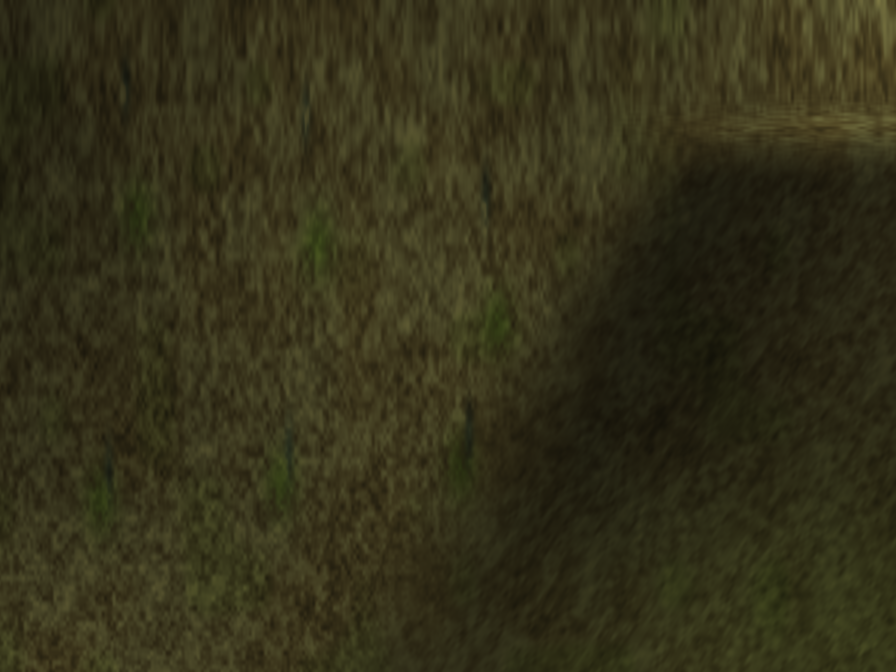
Give the GLSL for this texture, as a Shadertoy shader.

```glsl
// Dry grassy slope with streaked blades, green tufts and a soft shaded mound
float hash(vec2 p) {
    return fract(sin(dot(p, vec2(127.1, 311.7))) * 43758.5453);
}

float noise(vec2 p) {
    vec2 i = floor(p), f = fract(p);
    f = f * f * (3.0 - 2.0 * f);
    return mix(mix(hash(i), hash(i + vec2(1, 0)), f.x),
               mix(hash(i + vec2(0, 1)), hash(i + vec2(1, 1)), f.x), f.y);
}

// Blade grain in roughly -0.5..0.5, with three sizes of streak
float grain(vec2 q) {
    q.x += 0.8 * noise(q * 0.18);
    return 0.48 * noise(q) + 0.32 * noise(q * 1.9 + 17.0)
         + 0.20 * noise(q * 0.43 + 41.0) - 0.5;
}

float blob(vec2 p, vec2 center, vec2 radius) {
    vec2 d = (p - center) / radius;
    return exp(-dot(d, d));
}

void mainImage(out vec4 fragColor, in vec2 fragCoord) {
    vec2 p = fragCoord / iResolution.y;

    // Mound: slanted left flank and a nearly level crest
    float wobble = 0.025 * (noise(p * 14.0) - 0.5);
    float flank = p.x - 0.57 - 0.56 * p.y + wobble;
    float crest = 0.807 - 0.05 * pow(max(1.10 - p.x, 0.0), 2.0) - p.y;
    float softness = mix(0.15, 0.065, smoothstep(0.1, 0.8, p.y));
    float mound = smoothstep(-softness, softness, flank)
                * smoothstep(-0.008, 0.085, crest);

    // Broad light on the open slope
    float slopeLight = 0.205
        + 0.045 * blob(p, vec2(0.60, 0.58), vec2(0.32, 0.42))
        - 0.055 * blob(p, vec2(-0.05, 0.78), vec2(0.30, 0.50))
        + 0.045 * blob(p, vec2(0.08, 0.0), vec2(0.40, 0.18))
        + 0.130 * blob(p, vec2(1.38, 1.0), vec2(0.30, 0.28))
        + 0.060 * blob(p, vec2(1.25, 0.812), vec2(0.20, 0.022));

    // Darkest behind the flank, recovering toward the lower right
    float moundLight = 0.112
        + 0.055 * smoothstep(0.05, 0.55, flank)
        + 0.055 * smoothstep(0.40, 0.0, p.y);
    float light = mix(slopeLight, moundLight, mound);

    // Upright streaks shorten downhill; mound streaks lean right
    float upright = grain(vec2(p.x * 115.0, 75.0 * p.y - 25.0 * p.y * p.y));
    float leaning = grain(mat2(0.84, 0.54, -0.54, 0.84) * p * vec2(1.0)
                          * vec2(105.0, 50.0) + 70.0);
    float sweep = grain(vec2(p.x * 45.0, p.y * 130.0) + 130.0);
    float rim = blob(p, vec2(1.25, 0.81), vec2(0.25, 0.035));
    float blades = mix(mix(upright, leaning, mound), sweep, rim);
    float clumps = noise(p * vec2(17.0, 9.0) + 5.0) - 0.5;
    light *= 1.0 + 1.05 * blades * mix(1.0, 0.75, mound) + 0.16 * clumps;

    // Olive straw, with brown patches and greener low ground
    vec3 tint = mix(vec3(1.05, 0.91, 0.46), vec3(1.0, 0.96, 0.54),
                    smoothstep(-0.25, 0.25, blades + 0.4 * clumps));
    float moss = 0.55 * blob(p, vec2(1.33, 0.05), vec2(0.45, 0.28))
               + 0.35 * smoothstep(0.68, 0.9, noise(p * vec2(13.0, 8.0) + 60.0));
    tint = mix(tint, vec3(0.86, 0.96, 0.38), moss);

    // Two descending rows of tufts, each below a bluish dark sliver
    for (int i = 0; i < 6; i++) {
        float column = float(i % 3), row = float(i / 3);
        vec2 tuft = vec2(0.205 + 0.268 * column - 0.055 * row,
                         mix(0.68 - 0.04 * column * column,
                             0.255 + 0.026 * column, row));
        float green = blob(p, tuft, vec2(0.024, 0.05))
                    * smoothstep(-0.3, 0.15, upright + 0.15);
        tint = mix(tint, vec3(0.68, 0.91, 0.25), 0.7 * green);
        vec2 stem = tuft + vec2(-0.018 + 0.03 * row, mix(0.19, 0.05, row));
        float sliver = blob(p, stem, vec2(0.007, 0.045))
                     * smoothstep(-0.2, 0.1, -upright + 0.1);
        tint = mix(tint, vec3(0.58, 0.72, 0.50), 0.75 * sliver);
    }

    fragColor = vec4(clamp(light * tint, 0.0, 1.0), 1.0);
}
```
